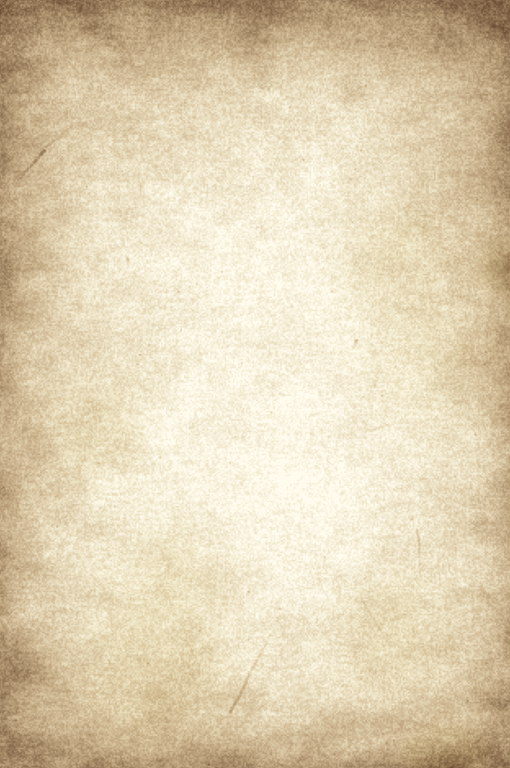
Give the GLSL for this texture, as a Shadertoy shader.

```glsl
// Draws aged parchment with browned edges, stains, woven grain and scratches.

const vec2 SHEET = vec2(0.664, 1.0);

float hash(vec2 cell) {
    vec3 h = fract(vec3(cell.xyx) * 0.1031);
    h += dot(h, h.yzx + 33.33);
    return fract((h.x + h.y) * h.z);
}

float noise(vec2 p) {
    vec2 cell = floor(p), f = fract(p);
    f = f * f * (3.0 - 2.0 * f);
    float low = mix(hash(cell), hash(cell + vec2(1, 0)), f.x);
    float high = mix(hash(cell + vec2(0, 1)), hash(cell + vec2(1, 1)), f.x);
    return mix(low, high, f.y);
}

// Layered noise centred on zero
float fbm(vec2 p) {
    float sum = 0.0, gain = 0.5;
    for (int i = 0; i < 5; i++) {
        sum += gain * (noise(p) - 0.5);
        p = mat2(1.6, 1.2, -1.2, 1.6) * p + 17.3;
        gain *= 0.55;
    }
    return sum;
}

// Soft stroke that fades out towards b
float scratch(vec2 p, vec2 a, vec2 b, float width, float pixel) {
    vec2 ab = b - a;
    float along = clamp(dot(p - a, ab) / dot(ab, ab), 0.0, 1.0);
    float d = length(p - a - ab * along);
    return (1.0 - smoothstep(width * 0.2, width + pixel, d)) * (1.0 - 0.8 * along);
}

// Edge browning: a broad vignette plus a narrow band on each side
float edgeShade(vec2 p, float wobble) {
    vec2 q = (p - vec2(0.345, 0.46)) / (SHEET * 0.5);
    vec4 d = max(vec4(p, SHEET - p) + wobble, 0.0);
    vec4 band = exp(-d / vec4(0.046, 0.046, 0.038, 0.060));
    float shade = 0.13 * pow(dot(q * q, vec2(1.0, 0.9)), 1.2);
    return shade + dot(band, vec4(0.34, 0.38, 0.28, 0.54));
}

// Stains: centre, radius, strength (negative is pale)
float stains(vec2 p) {
    const vec4 spots[11] = vec4[11](
        vec4(0.51, 0.68, 0.075, 0.045), vec4(0.55, 0.54, 0.09, 0.035),
        vec4(0.51, 0.18, 0.07, 0.050), vec4(0.20, 0.13, 0.09, 0.065),
        vec4(0.23, 0.26, 0.07, 0.045), vec4(0.13, 0.44, 0.07, 0.040),
        vec4(0.66, 0.65, 0.025, 0.120), vec4(0.58, 0.01, 0.04, 0.130),
        vec4(0.35, 0.35, 0.12, -0.025), vec4(0.44, 0.79, 0.10, -0.035),
        vec4(0.03, 0.21, 0.035, -0.110));
    float sum = 0.0;
    for (int i = 0; i < 11; i++) {
        vec2 d = (p - spots[i].xy) / spots[i].z;
        sum += spots[i].w * exp(-dot(d, d));
    }
    return sum;
}

float scratches(vec2 p, float pixel) {
    float s = 0.17 * scratch(p, vec2(0.300, 0.073), vec2(0.354, 0.177), 0.0022, pixel);
    s += 0.22 * scratch(p, vec2(0.057, 0.803), vec2(0.026, 0.768), 0.0022, pixel);
    s += 0.09 * scratch(p, vec2(0.060, 0.808), vec2(0.094, 0.836), 0.0015, pixel);
    s += 0.11 * scratch(p, vec2(0.544, 0.310), vec2(0.547, 0.250), 0.0014, pixel);
    s += 0.08 * scratch(p, vec2(0.469, 0.219), vec2(0.500, 0.167), 0.0016, pixel);
    s += 0.07 * scratch(p, vec2(0.475, 0.437), vec2(0.534, 0.456), 0.0018, pixel);
    s += 0.18 * scratch(p, vec2(0.465, 0.557), vec2(0.461, 0.545), 0.0020, pixel);
    s += 0.16 * scratch(p, vec2(0.167, 0.664), vec2(0.168, 0.655), 0.0020, pixel);
    return s;
}

// Sparse dark flecks, one candidate per cell
float flecks(vec2 p, float pixel) {
    vec2 grid = p * 75.0, cell = floor(grid);
    vec2 centre = 0.2 + 0.6 * vec2(hash(cell + 3.1), hash(cell + 71.7));
    float d = length(fract(grid) - centre) / 75.0;
    return step(0.965, hash(cell + 29.0)) * (1.0 - smoothstep(0.0004, 0.0012 + pixel, d));
}

vec3 parchment(float tone) {
    vec3 c = mix(vec3(0.19, 0.11, 0.07), vec3(0.44, 0.32, 0.22), smoothstep(0.12, 0.34, tone));
    c = mix(c, vec3(0.60, 0.49, 0.36), clamp((tone - 0.34) / 0.17, 0.0, 1.0));
    c = mix(c, vec3(0.74, 0.64, 0.49), clamp((tone - 0.51) / 0.14, 0.0, 1.0));
    c = mix(c, vec3(0.84, 0.76, 0.62), clamp((tone - 0.65) / 0.12, 0.0, 1.0));
    c = mix(c, vec3(0.91, 0.86, 0.74), clamp((tone - 0.77) / 0.09, 0.0, 1.0));
    c = mix(c, vec3(0.96, 0.93, 0.84), clamp((tone - 0.86) / 0.07, 0.0, 1.0));
    return mix(c, vec3(1.0, 0.985, 0.93), clamp((tone - 0.93) / 0.07, 0.0, 1.0));
}

void mainImage(out vec4 fragColor, in vec2 fragCoord) {
    vec2 p = fragCoord / iResolution.xy * SHEET;
    float pixel = 1.0 / iResolution.y;

    // Large uneven wear
    float cloud = fbm(p * vec2(7.0, 9.0) + 4.0);
    float mottling = fbm(p * vec2(24.0, 32.0) + 40.0);
    float shade = edgeShade(p, 0.035 * cloud + 0.025 * mottling);
    float stain = stains(p + 0.03 * vec2(mottling, cloud));
    float wear = 0.09 * cloud + 0.12 * mottling;

    // Cloth-like fibres and fine grain
    float fibres = noise(p * vec2(45.0, 300.0)) + 0.7 * noise(p * vec2(300.0, 50.0)) - 0.85;
    float grain = noise(p * 470.0) + 0.5 * noise(p * 260.0 + 9.0) - 0.75;

    float tone = 0.963 - 0.75 * (1.0 - exp(-1.3 * shade)) - stain;
    tone += wear * (0.8 + 1.2 * shade);
    tone += (0.04 * fibres + 0.125 * grain) * (0.85 + 0.5 * shade);
    tone -= scratches(p + 0.006 * mottling, pixel) + 0.10 * flecks(p, pixel);

    vec3 colour = parchment(tone);
    colour.b -= 0.4 * clamp(stain, 0.0, 0.05);
    fragColor = vec4(clamp(colour, 0.0, 1.0), 1.0);
}
```
